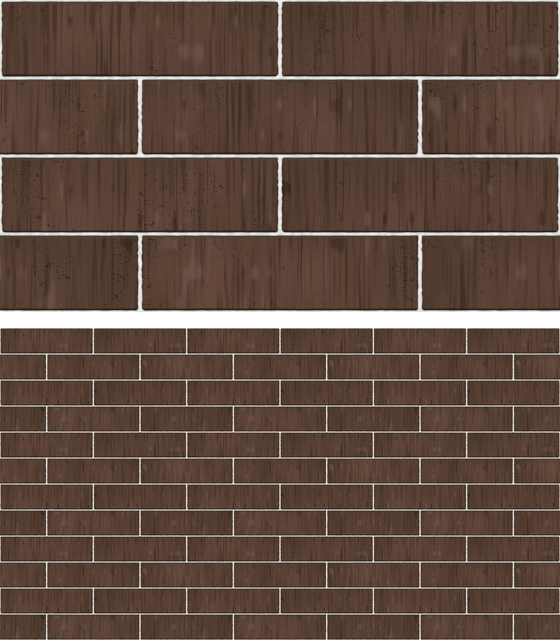
Top, the tile; bottom, the same tile 3 across and 3 down.
A WebGL 2 fragment shader for this texture:

```glsl
#version 300 es
precision highp float;
// Brown wire-cut bricks in running bond with thin white joints, two across
// and four rows high. Each brick is a rough rounded box, textured with
// stretched noise for fine vertical grooves, pits and smudges.

uniform vec2 u_resolution;
out vec4 fragColor;

float hash(vec2 p) {
  return fract(sin(dot(p, vec2(127.1, 311.7))) * 43758.5453);
}

// Value noise that wraps after a whole number of cells
float noise(vec2 p, vec2 period) {
  vec2 i = floor(p), f = fract(p);
  f = f * f * (3.0 - 2.0 * f);
  vec2 a = mod(i, period), b = mod(i + 1.0, period);
  return mix(mix(hash(a), hash(vec2(b.x, a.y)), f.x),
             mix(hash(vec2(a.x, b.y)), hash(b), f.x), f.y);
}

float noise(vec2 p) { return noise(p, vec2(1024.0)); }

float roundedBox(vec2 p, vec2 halfSize, float radius) {
  vec2 d = abs(p) - halfSize + radius;
  return length(max(d, 0.0)) + min(max(d.x, d.y), 0.0) - radius;
}

// Clay surface; p is unique to each brick, local is measured from its centre
vec3 clay(vec2 p, vec2 local, float tone) {
  float x = p.x + 0.012 * noise(p * vec2(6.0, 5.0));
  float fine = noise(vec2(x * 46.0, p.y * 1.6));
  float hair = noise(vec2(x * 27.0, p.y * 1.1) + 17.0);
  float groove = smoothstep(0.45, 0.85, 0.6 * fine + 0.4 * hair);
  float ridge = smoothstep(0.4, 0.1, 0.6 * fine + 0.4 * hair);
  float depth = 0.45 + 0.55 * noise(p * vec2(3.5, 2.0) + 23.0);
  float grain = noise(p * vec2(65.0, 36.0)) - 0.5;

  // Broad shifts between reddish middle and olive ends and top
  float mottle = noise(p * vec2(1.7, 1.2)) - 0.5;
  float streaky = noise(p * vec2(6.0, 0.9) + 53.0) - 0.5;
  float ends = smoothstep(0.9, 1.75, abs(local.x)) + 0.5 * smoothstep(0.0, 0.5, local.y);
  float olive = clamp(0.25 + 0.7 * mottle + 0.35 * streaky + 0.35 * ends, 0.0, 1.0);
  vec3 color = mix(vec3(0.385, 0.277, 0.233), vec3(0.317, 0.235, 0.182), olive);

  color = mix(color, vec3(0.235, 0.165, 0.125), groove * depth * 0.8);
  color *= 1.0 + 0.05 * ridge + 0.07 * grain + 0.07 * (tone - 0.5);

  // Small pits follow the grooves, mostly in patches near the ends
  float patchy = noise(p * vec2(4.0, 2.0) + 40.0) + 0.2 * ends;
  float pit = smoothstep(0.74, 0.92, noise(p * vec2(50.0, 42.0) + 9.0));
  color *= 1.0 - 0.28 * pit * smoothstep(0.5, 0.9, patchy);

  // Sparse upright smudges, pale and dark
  float smudge = noise(p * vec2(9.0, 2.6) + 71.0);
  color = mix(color, vec3(0.45, 0.365, 0.32), 0.5 * smoothstep(0.8, 0.98, smudge));
  color *= 1.0 - 0.22 * smoothstep(0.14, 0.02, smudge);
  return color;
}

void main() {
  vec2 uv = gl_FragCoord.xy / u_resolution;
  float pixel = 4.0 / u_resolution.y;

  // Running bond: every other row is shifted by half a brick
  vec2 grid = uv * vec2(2.0, 4.0);
  grid.x += 0.5 * (1.0 - mod(floor(grid.y), 2.0));
  vec2 id = mod(floor(grid), vec2(2.0, 4.0));
  vec2 local = (fract(grid) - 0.5) * vec2(3.58, 1.0);
  vec2 p = local + id * vec2(7.0, 3.0) + 5.0;

  // Brick outline, nearly straight, slightly chipped at the ends
  vec2 halfSize = vec2(1.763, 0.478);
  float rough = mix(0.004, 0.012, smoothstep(1.7, 1.76, abs(local.x)));
  float edge = roundedBox(local, halfSize, local.y < 0.0 ? 0.04 : 0.02);
  edge += rough * (noise(p * vec2(13.0, 23.0)) - 0.5);
  float brick = 1.0 - smoothstep(-0.7 * pixel, 0.7 * pixel, edge);

  vec3 color = clay(p, local, hash(id + 3.0));

  // Greyish olive upper rim and thin dark line along the bottom
  float wave = 0.008 * noise(p * vec2(6.0, 3.0));
  float rim = smoothstep(0.435, 0.46, local.y + wave);
  color = mix(color, vec3(0.31, 0.27, 0.22), 0.6 * rim);
  color *= 1.0 - 0.15 * smoothstep(-0.025, 0.0, edge);
  float under = smoothstep(-0.452, -0.47, local.y - wave);
  float side = smoothstep(1.743, 1.76, local.x) * 0.4;
  color = mix(color, vec3(0.12, 0.09, 0.08), 0.8 * max(under, side));

  // Mortar, shaded where it meets the clay
  float sand = noise(uv * vec2(180.0, 100.0), vec2(180.0, 100.0));
  vec3 mortar = vec3(0.95, 0.95, 0.94) - 0.10 * sand;
  mortar *= 0.80 + 0.20 * smoothstep(0.0, 0.018, edge);

  fragColor = vec4(mix(mortar, color, brick), 1.0);
}
```
